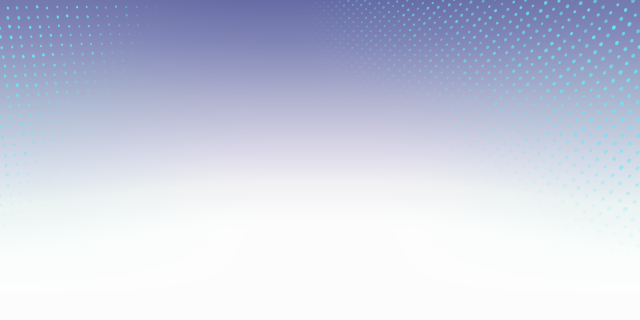
Write a WebGL 1 fragment shader that draws this background.

```glsl
precision highp float;
// Soft indigo-to-white backdrop with two fields of small cyan dots.
// The sky is a chain of colour stops; the left dots lie on a sheared grid
// and the right dots on a log-polar lattice that widens to the right.

uniform vec2 u_resolution;

// Sky colours from top to bottom
const vec3 INDIGO = vec3(0.40, 0.42, 0.645);
const vec3 SLATE = vec3(0.51, 0.53, 0.72);
const vec3 LAVENDER = vec3(0.695, 0.70, 0.815);
const vec3 LILAC = vec3(0.865, 0.855, 0.915);
const vec3 PEARL = vec3(0.942, 0.940, 0.952);
const vec3 WHITE = vec3(0.988, 0.990, 0.990);
const vec3 SIDE_TINT = vec3(-0.028, 0.015, 0.0);

// Dots
const vec3 CYAN = vec3(0.40, 0.91, 0.97);
const float LEFT_SPACING = 0.031;
const float LEFT_RADIUS = 0.0046;
const float LEFT_SLOPE = 0.24;
const vec2 LATTICE_CENTRE = vec2(0.1, 1.3);
const float LATTICE_DENSITY = 56.0;
const float LATTICE_TURN = 0.42;
const float RIGHT_RADIUS = 0.165; // in lattice cells

float hash(vec2 p) {
  return fract(sin(dot(p, vec2(127.1, 311.7))) * 43758.5);
}

float ramp(float a, float b, float t) {
  return clamp((t - a) / (b - a), 0.0, 1.0);
}

// Vertical gradient, paler at the upper sides and cooler at mid height
vec3 sky(vec2 p, float centreX) {
  float side = smoothstep(0.15, 1.0, abs(p.x - centreX) / centreX);
  float depth = 1.0 - p.y;
  float d = depth + side * (0.07 - 0.22 * depth);
  vec3 c = mix(INDIGO, SLATE, ramp(0.0, 0.14, d));
  c = mix(c, LAVENDER, ramp(0.14, 0.31, d));
  c = mix(c, LILAC, ramp(0.31, 0.48, d));
  c = mix(c, PEARL, ramp(0.48, 0.57, d));
  c = mix(c, WHITE, smoothstep(0.55, 0.71, d));
  float tintFade = smoothstep(0.05, 0.3, depth) * (1.0 - smoothstep(0.5, 0.95, depth));
  return c + SIDE_TINT * side * tintFade;
}

// Coverage of one jittered oval dot per cell; spacing is the cell size
float dots(vec2 cell, float spacing, float radius, float pixel) {
  vec2 id = floor(cell);
  vec2 jitter = vec2(hash(id), hash(id + 17.0)) - 0.5;
  vec2 offset = (fract(cell) - 0.5 - 0.16 * jitter) * spacing;
  float dist = length(offset * vec2(1.15, 0.9));
  float size = radius * (0.8 + 0.4 * hash(id + 5.0));
  float shade = 0.6 + 0.4 * hash(id + 9.0);
  return shade * (1.0 - smoothstep(size - pixel * 0.7, size + pixel * 0.7, dist));
}

// Near-level rows that tilt more steeply lower down
float leftDots(vec2 p, float pixel) {
  float slope = LEFT_SLOPE * (1.0 - p.y);
  vec2 cell = vec2(p.x, p.y - slope * p.x) / LEFT_SPACING;
  cell.x += 0.12 * cell.y;
  float shrink = mix(1.0, 0.5, ramp(0.0, 0.6, p.x));
  float low = 0.2 + 0.9 * p.x;
  float fade = smoothstep(low, low + 0.55, p.y) * (1.0 - smoothstep(0.2, 0.62, p.x));
  return fade * dots(cell, LEFT_SPACING, LEFT_RADIUS * shrink, pixel);
}

// Spiralling diagonals, tiny near the middle and bold at the right
float rightDots(vec2 p, float pixel) {
  vec2 q = p - LATTICE_CENTRE;
  float r = max(length(q), 0.05);
  vec2 polar = vec2(log(r), atan(q.y, q.x)) * LATTICE_DENSITY;
  float c = cos(LATTICE_TURN);
  float s = sin(LATTICE_TURN);
  vec2 cell = mat2(c, s, -s, c) * polar;
  float spacing = r / LATTICE_DENSITY;
  float across = clamp(p.x - 1.0, 0.0, 1.0);
  float low = mix(0.62, 0.12, across);
  float fade = smoothstep(0.9, 1.15, p.x) * smoothstep(low, low + 0.6, p.y);
  fade *= mix(0.6, 1.0, across);
  return fade * dots(cell, spacing, RIGHT_RADIUS * spacing, pixel);
}

void main() {
  float pixel = 1.0 / u_resolution.y;
  vec2 p = gl_FragCoord.xy * pixel;
  float width = u_resolution.x * pixel;
  vec3 colour = sky(p, 0.5 * width);

  // Dot fields are laid out for a canvas two units wide
  vec2 fromRight = vec2(p.x - width + 2.0, p.y);
  float cover = max(leftDots(p, pixel), rightDots(fromRight, pixel));
  gl_FragColor = vec4(mix(colour, CYAN, cover), 1.0);
}
```
